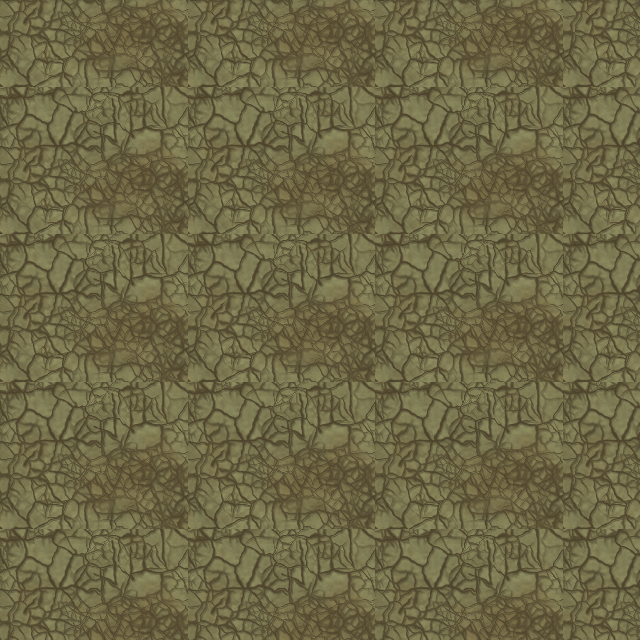
A Shadertoy shader for this texture:

```glsl
// Dry olive mud: one cracked, stained tile repeated with visible seams.
#define REPEATS vec2(3.413, 4.339)   // tiles across and down
#define SEAM_OFFSET 0.173            // height of the first horizontal seam
#define CRACK_WIDTH 0.0075           // half width, in tile heights
#define WARP 0.075                   // bending of the cracks
#define RELIEF 0.15                  // strength of the slanted light
#define PLATE vec3(0.520, 0.512, 0.352)
#define STAIN vec3(0.455, 0.408, 0.262)
#define CRACK vec3(0.270, 0.225, 0.145)

vec2 hash22(vec2 p) {
    vec3 h = fract(p.xyx * vec3(0.1031, 0.1030, 0.0973));
    h += dot(h, h.yzx + 33.33);
    return fract((h.xx + h.yz) * h.zy);
}

float noise(vec2 p) {
    vec2 i = floor(p), f = fract(p);
    f = f * f * (3.0 - 2.0 * f);
    vec2 e = vec2(0.0, 1.0);
    return mix(mix(hash22(i).x, hash22(i + e.yx).x, f.x),
               mix(hash22(i + e).x, hash22(i + e.yy).x, f.x), f.y);
}

float fbm(vec2 p) {
    float sum = 0.0, amp = 0.5;
    for (int i = 0; i < 4; i++) {
        sum += amp * noise(p);
        p = p * 2.03 + 17.3;
        amp *= 0.5;
    }
    return sum / 0.9375;
}

// Distance to the nearest Voronoi wall, in units of p
float wallDistance(vec2 p, float scale) {
    p = p * scale + scale * 3.7;
    vec2 cell = floor(p), f = fract(p), nearCell = vec2(0.0), nearest = vec2(9.0);
    for (int y = -1; y <= 1; y++)
    for (int x = -1; x <= 1; x++) {
        vec2 g = vec2(x, y);
        vec2 r = g + hash22(cell + g) - f;
        if (dot(r, r) < dot(nearest, nearest)) { nearest = r; nearCell = g; }
    }
    float d = 9.0;
    for (int y = -2; y <= 2; y++)
    for (int x = -2; x <= 2; x++) {
        vec2 g = nearCell + vec2(x, y);
        vec2 r = g + hash22(cell + g) - f;
        vec2 across = r - nearest;
        if (dot(across, across) > 1e-5)
            d = min(d, dot(0.5 * (nearest + r), normalize(across)));
    }
    return d / scale;
}

float line(float d, float w, float px) {
    return 1.0 - smoothstep(0.25 * w, 1.35 * w + 0.5 * px, d);
}

// Wide gash from a to b, tapering towards b
float gash(vec2 p, vec2 a, vec2 b, float px) {
    vec2 ab = b - a;
    float t = clamp(dot(p - a, ab) / dot(ab, ab), 0.0, 1.0);
    return line(length(p - a - ab * t), CRACK_WIDTH * mix(1.7, 0.5, t), px);
}

// Soft patch of crumbled soil, right of centre and low in the tile
float crumble(vec2 p) {
    vec2 r = (p - vec2(0.86, 0.33)) / vec2(0.36, 0.29);
    return clamp(exp(-dot(r, r)) + 1.3 * (fbm(p * 4.5 + 5.0) - 0.5), 0.0, 1.0);
}

// Crack depth, 0 on the plates to 1 in the cracks
float cracks(vec2 p, float px) {
    float soil = crumble(p);
    vec2 q = p + WARP * (vec2(fbm(p * 9.0), fbm(p * 9.0 + 31.0)) - 0.5);
    float w = CRACK_WIDTH * (0.3 + 1.35 * noise(q * 8.0 + 2.0));
    float large = line(wallDistance(q, 5.4), w, px) * (1.0 - 0.55 * soil);
    float medium = line(wallDistance(q, 9.5), 0.8 * w, px)
                 * smoothstep(0.30, 0.62, noise(q * 5.0 + 11.0) + 0.25 * soil);
    float small = line(wallDistance(q, 16.0), 0.65 * w, px)
                * smoothstep(0.40, 0.75, noise(q * 6.0 + 23.0) + 0.35 * soil);
    float depth = max(large, max(0.85 * medium, 0.7 * small));
    // Landmark gashes that make the repeat easy to see
    depth = max(depth, gash(q, vec2(0.77, 0.64), vec2(0.755, 0.90), px));
    depth = max(depth, gash(q, vec2(0.90, 0.68), vec2(0.87, 0.90), px));
    depth = max(depth, gash(q, vec2(0.76, 0.64), vec2(0.64, 0.69), px));
    depth = max(depth, gash(q, vec2(0.17, 0.43), vec2(0.26, 0.54), px));
    return max(depth, 0.8 * gash(q, vec2(1.02, 0.10), vec2(0.66, 0.13), px));
}

void mainImage(out vec4 fragColor, in vec2 fragCoord) {
    // Tile coordinates: height 1, hard cuts at the seams
    vec2 uv = fragCoord / iResolution.y;
    vec2 p = fract((uv - vec2(0.0, SEAM_OFFSET)) * REPEATS);
    p.x *= REPEATS.y / REPEATS.x;
    float px = REPEATS.y / iResolution.y;

    // Plates with brown stains and fine grain
    float soil = crumble(p);
    float grain = fbm(p * vec2(38.0, 46.0));
    float stain = clamp(0.75 * soil + 0.9 * (fbm(p * 13.0 + 9.0) - 0.38), 0.0, 1.0);
    vec3 color = mix(PLATE, STAIN, stain);
    color *= 0.99 + 0.22 * (grain - 0.5) + 0.12 * (noise(p * 9.0 + 40.0) - 0.5);

    // Cracks, with one lip lit and the other in shade
    float depth = cracks(p, px);
    float lip = cracks(p + vec2(-0.007, 0.009), px);
    color *= 1.0 + RELIEF * (depth - lip) * (1.0 - depth) - 0.06 * lip;
    color = mix(color, CRACK, 0.82 * depth);
    fragColor = vec4(color, 1.0);
}
```
